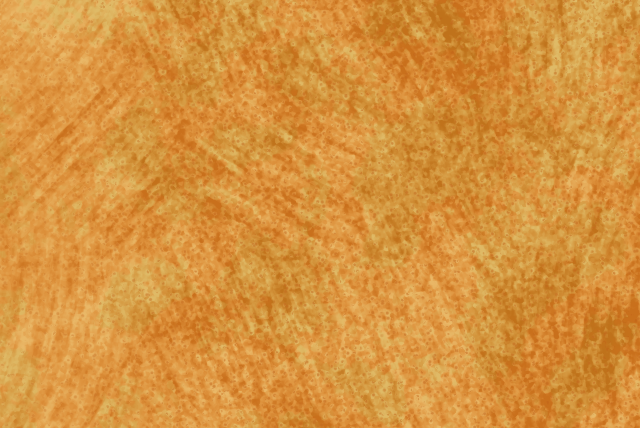
Reproduce this texture procedurally as a Shadertoy shader.

```glsl
// Ochre and orange plaster wall, rubbed with a broad brush: soft blotches, streaks and fine grain.

vec2 hash2(vec2 c) {
    vec3 q = fract(c.xyx * vec3(0.1031, 0.1030, 0.0973));
    q += dot(q, q.yzx + 33.33);
    return fract((q.xx + q.yz) * q.zy);
}

// Cellular noise: x = distance to the nearest seed, y = smoothly blended random value of the seeds
vec2 cellNoise(vec2 p) {
    vec2 cell = floor(p), f = fract(p);
    float nearest = 4.0, total = 0.0, weights = 0.0;
    for (int j = -1; j <= 1; j++)
    for (int i = -1; i <= 1; i++) {
        vec2 o = vec2(i, j);
        vec2 seed = hash2(cell + o);
        vec2 d = o + seed - f;
        float d2 = dot(d, d);
        float w = exp(-7.0 * d2);
        nearest = min(nearest, d2);
        total += w * fract(seed.x * 17.3 + seed.y * 31.7);
        weights += w;
    }
    return vec2(sqrt(nearest), total / weights);
}

// Layered blotches, roughly -0.3 to 0.3
float blotches(vec2 p) {
    float sum = 0.0, amp = 0.5;
    for (int i = 0; i < 4; i++) {
        sum += amp * (cellNoise(p).y - 0.5);
        p = mat2(0.8, 0.6, -0.6, 0.8) * p * 2.1 + 7.3;
        amp *= 0.65;
    }
    return sum;
}

float softSpot(vec2 p, vec2 center, vec2 size) {
    vec2 d = (p - center) / size;
    return exp(-dot(d, d));
}

// Overlapping brush patches, each streaked along its own direction
float brushStreaks(vec2 p) {
    vec2 g = p * 2.6, cell = floor(g);
    float sum = 0.0, weights = 0.0;
    for (int j = -1; j <= 1; j++)
    for (int i = -1; i <= 1; i++) {
        vec2 id = cell + vec2(i, j);
        vec2 rnd = hash2(id + 41.0);
        vec2 center = id + 0.2 + 0.6 * rnd;
        vec2 d = g - center;
        float x = center.x / 2.6;
        float angle = mix(1.15, 2.25, smoothstep(0.25, 0.6, x));
        angle = mix(angle, 1.57, smoothstep(1.1, 1.3, x));
        angle += (fract(rnd.x * 13.7 + rnd.y * 5.1) - 0.5) * 0.8;
        vec2 along = vec2(cos(angle), sin(angle));
        // A slight bend follows the sweep of the arm
        vec2 q = vec2(dot(d, along), dot(d, vec2(-along.y, along.x))) / 2.6;
        q.y += (rnd.x - 0.5) * 1.2 * q.x * q.x;
        float streak = cellNoise(q * vec2(7.0, 60.0) + rnd * 90.0).y
                     + 0.8 * cellNoise(q * vec2(24.0, 120.0) + rnd * 50.0).y - 0.9;
        float w = exp(-4.5 * dot(d, d));
        sum += w * streak;
        weights += w;
    }
    return sum / weights;
}

void mainImage(out vec4 fragColor, in vec2 fragCoord) {
    vec2 p = fragCoord / iResolution.y;
    vec2 warped = p + 0.035 * sin(p.yx * vec2(9.0, 7.0) + 1.7 * sin(p * 5.0));

    // Broad rubbed areas of thin and thick glaze
    float tone = 0.47
        + 0.26 * softSpot(warped, vec2(0.0, 0.25), vec2(0.32, 0.45))
        + 0.20 * softSpot(warped, vec2(0.1, 1.0), vec2(0.35, 0.18))
        + 0.17 * softSpot(warped, vec2(1.05, 0.42), vec2(0.16, 0.35))
        + 0.13 * softSpot(warped, vec2(1.33, 0.8), vec2(0.15, 0.3))
        - 0.13 * softSpot(warped, vec2(0.43, 0.65), vec2(0.13, 0.28))
        - 0.14 * softSpot(warped, vec2(1.05, 0.95), vec2(0.25, 0.22))
        - 0.17 * softSpot(warped, vec2(1.42, 0.15), vec2(0.2, 0.35));
    float cloud = blotches(warped * 4.0 + 3.0);
    tone += 0.55 * cloud + 0.42 * brushStreaks(p);

    // Fine plaster grain, calmer where the left side was wiped smooth
    float roughness = mix(0.65, 1.0, smoothstep(0.1, 0.5, p.x));
    vec2 coarse = cellNoise(p * 72.0 + 11.0);
    vec2 fine = cellNoise(mat2(0.8, 0.6, -0.6, 0.8) * p * 135.0);
    tone += roughness * (0.42 * (coarse.y - 0.5) + 0.48 * (fine.y - 0.5));

    // Glaze colours from burnt orange to pale ochre
    vec3 color = mix(vec3(0.79, 0.44, 0.11), vec3(0.87, 0.575, 0.24), smoothstep(0.0, 0.55, tone));
    color = mix(color, vec3(0.915, 0.72, 0.405), smoothstep(0.4, 1.05, tone));

    // Olive tint, strongest on the right
    float olive = smoothstep(0.35, 0.75, cellNoise(warped * 9.0 + 20.0).y + 0.25 * (p.x - 0.75)
                + 0.5 * (coarse.y - 0.5));
    color += vec3(-0.04, 0.008, -0.005) * olive;

    // Small reddish pits that hold more pigment
    float pits = (1.0 - smoothstep(0.1, 0.42, coarse.x))
               * smoothstep(0.5, 0.75, fine.y + 0.3 * (0.5 - tone));
    color = mix(color, vec3(0.75, 0.38, 0.09), 0.5 * roughness * pits);

    fragColor = vec4(clamp(color, 0.0, 1.0), 1.0);
}
```
